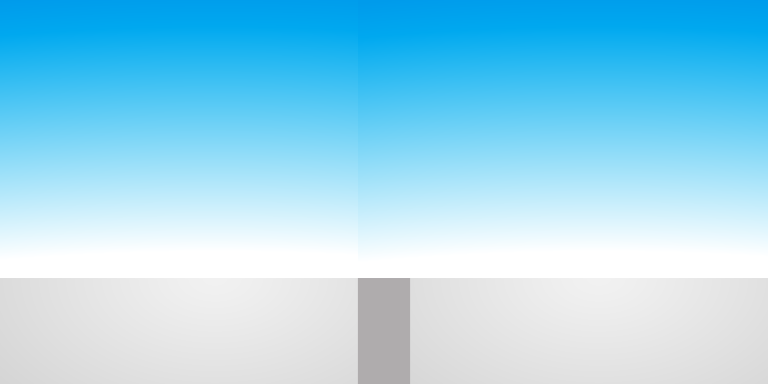
Reproduce this background procedurally as a WebGL 1 fragment shader.

```glsl
precision highp float;
// A blue sky fading to white above a pale grey floor split by a darker post.
// Two side-by-side panels each bend the sky bands and light the floor around
// their own centre, which leaves a faint vertical seam in the sky.

uniform vec2 u_resolution;

#define HORIZON 0.276
#define SKY_WHITE 0.345
#define SKY_BLUE 0.93
#define SEAM_X 0.466
#define POST_RIGHT 0.534
#define PANEL_CENTRE 0.28
#define PANEL_STEP 0.5
#define SKY_BEND 0.3
#define FLOOR_LIGHT 0.945
#define FLOOR_FALLOFF 0.34

// Antialiased step, one pixel wide.
float edge(float at, float value, float pixel) {
    return clamp((value - at) / pixel + 0.5, 0.0, 1.0);
}

// Sky colour, with bands lowered away from the panel centre.
vec3 skyColor(float height, float offset) {
    float bent = height + SKY_BEND * offset * offset;
    float haze = clamp((SKY_BLUE - bent) / (SKY_BLUE - SKY_WHITE), 0.0, 1.0);
    vec3 sky = vec3(haze, mix(0.66, 1.0, pow(haze, 0.9)), mix(0.938, 1.0, haze));
    float zenith = clamp((bent - SKY_BLUE) / (1.0 - SKY_BLUE), 0.0, 1.3);
    return sky - zenith * vec3(0.0, 0.04, 0.012);
}

// Floor grey, brightest at the horizon under the panel centre.
vec3 floorColor(float height, float offset) {
    float depth = 0.8 * (HORIZON - height);
    float spread = sqrt(offset * offset + depth * depth + 0.001) - 0.03;
    return vec3(FLOOR_LIGHT - FLOOR_FALLOFF * spread);
}

void main() {
    vec2 uv = gl_FragCoord.xy / u_resolution;
    vec2 pixel = 1.0 / u_resolution;

    // Offset from the centre of the left or right panel
    float rightPanel = step(SEAM_X, uv.x);
    float offset = uv.x - PANEL_CENTRE - PANEL_STEP * rightPanel;

    // Floor with the grey post set into it
    vec3 postColor = vec3(0.686, 0.675, 0.680);
    float post = edge(SEAM_X, uv.x, pixel.x) * (1.0 - edge(POST_RIGHT, uv.x, pixel.x));
    vec3 ground = mix(floorColor(uv.y, offset), postColor, post);

    // Sky above the horizon
    vec3 color = mix(ground, skyColor(uv.y, offset), edge(HORIZON, uv.y, pixel.y));
    gl_FragColor = vec4(color, 1.0);
}
```
